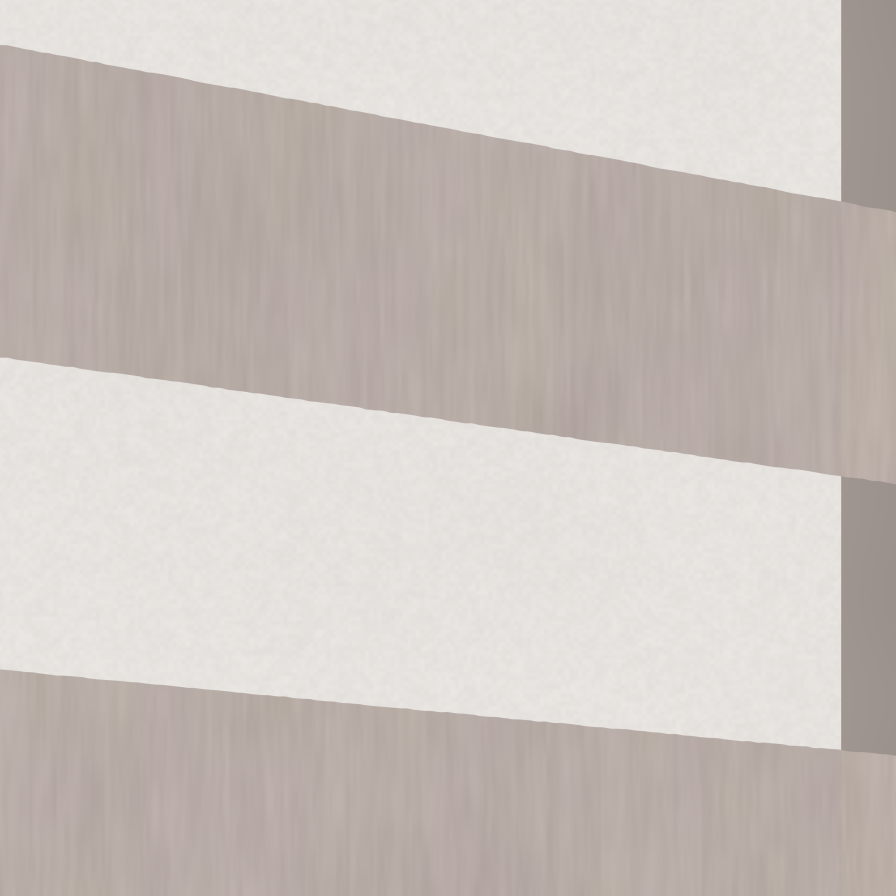
This texture is drawn by a Shadertoy shader. Its source:

```glsl
#define TAUPE vec3(0.718, 0.672, 0.650)
#define WHITE vec3(0.902, 0.888, 0.874)
#define SHADE vec3(0.618, 0.578, 0.556)
#define SEAM_X 0.9388
#define TOP_EDGE vec2(0.9505, 0.7747)    // height at the left side, at the seam
#define BAND_HEIGHT vec2(0.3490, 0.3060) // height at the left side, at the seam
#define EDGE_SOFTNESS 0.0008
#define STREAK 0.055
#define MOTTLE 0.030
#define GRAIN 0.022

float hash(vec2 p) {
    vec3 q = fract(p.xyx * 0.1031);
    q += dot(q, q.yzx + 33.33);
    return fract((q.x + q.y) * q.z);
}

// Smooth value noise, centred on zero
float noise(vec2 p) {
    vec2 i = floor(p), f = fract(p);
    f = f * f * (3.0 - 2.0 * f);
    float low = mix(hash(i), hash(i + vec2(1, 0)), f.x);
    float high = mix(hash(i + vec2(0, 1)), hash(i + vec2(1, 1)), f.x);
    return mix(low, high, f.y) - 0.5;
}

// Vertical fibres over soft, faintly tinted patches
vec3 wovenBand(vec2 uv) {
    float streak = 0.45 * noise(uv * vec2(150.0, 9.0))
                 + 0.35 * noise(uv * vec2(260.0, 28.0) + 17.0)
                 + 0.20 * noise(uv * vec2(60.0, 5.0) + 41.0);
    float patches = noise(uv * vec2(12.0, 8.0) + 5.0)
                  + 0.6 * noise(uv * vec2(45.0, 32.0) + 29.0);
    float tint = noise(uv * vec2(22.0, 9.0) + 63.0);
    vec3 color = TAUPE + STREAK * streak + MOTTLE * patches * 0.6;
    return color + MOTTLE * tint * vec3(0.0, 0.35, -0.4);
}

// Fine plaster-like grain
vec3 plainBand(vec2 uv) {
    float grain = noise(uv * 210.0) + 0.6 * noise(uv * 95.0 + 31.0);
    return WHITE + GRAIN * grain + 0.008 * noise(uv * 5.0 + 11.0);
}

void mainImage(out vec4 fragColor, in vec2 fragCoord) {
    vec2 uv = fragCoord / iResolution.xy;
    float softness = max(EDGE_SOFTNESS, 0.7 / iResolution.y);

    // Bands converge toward the right
    float across = uv.x / SEAM_X;
    float bandHeight = mix(BAND_HEIGHT.x, BAND_HEIGHT.y, across);
    float band = (mix(TOP_EDGE.x, TOP_EDGE.y, across) - uv.y) / bandHeight;
    float edge = (0.5 - abs(mod(band + 0.5, 2.0) - 1.0)) * bandHeight;
    edge += 0.0012 * noise(vec2(uv.x * 110.0, floor(band + 0.5)));
    float woven = smoothstep(-softness, softness, edge);

    // Shaded gaps beyond the seam
    float beyond = smoothstep(-softness, softness, uv.x - SEAM_X);
    vec3 shade = SHADE + 0.010 * noise(uv * 9.0) - 0.25 * (uv.x - 0.97);
    vec3 gap = mix(plainBand(uv), shade, beyond);

    // Faint crease where the woven bands cross the seam
    vec3 cloth = wovenBand(uv) + beyond * vec3(0.012, 0.011, 0.004);
    cloth -= 0.012 * exp(-abs(uv.x - SEAM_X) * 350.0);

    fragColor = vec4(mix(gap, cloth, woven), 1.0);
}
```
